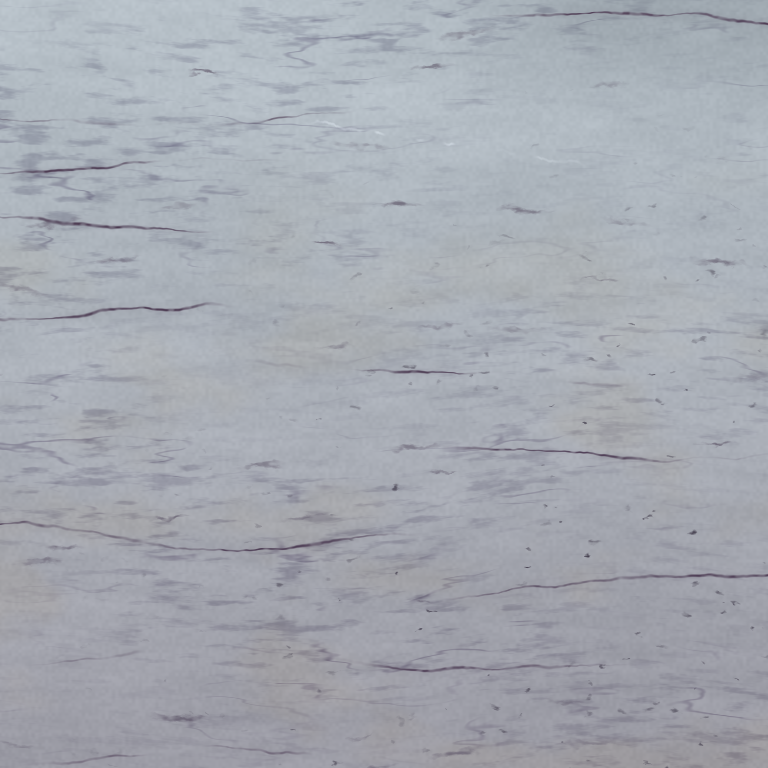
Give the GLSL for this texture, as a WebGL 1 fragment shader.

```glsl
precision highp float;
// Pale blue-grey marble, cooler at the top and mauve toward the bottom.
// Stretched fractal noise gives clouds, fine streaks and hairline cracks;
// loops add wandering veins, short ragged dashes and dark mineral specks.

uniform vec2 u_resolution;

float hash(vec2 p) {
  vec3 q = fract(vec3(p.xyx) * vec3(0.1031, 0.1030, 0.0973));
  q += dot(q, q.yzx + 33.33);
  return fract((q.x + q.y) * q.z);
}

float noise(vec2 p) {
  vec2 cell = floor(p), f = fract(p);
  f = f * f * (3.0 - 2.0 * f);
  return mix(mix(hash(cell), hash(cell + vec2(1.0, 0.0)), f.x),
             mix(hash(cell + vec2(0.0, 1.0)), hash(cell + 1.0), f.x), f.y);
}

float fbm(vec2 p) {
  float sum = 0.0, amplitude = 0.533;
  for (int i = 0; i < 4; i++) {
    sum += amplitude * noise(p);
    p = mat2(0.995, 0.1, -0.1, 0.995) * p * 2.03 + 17.3;
    amplitude *= 0.5;
  }
  return sum;
}

// Soft elliptical flecks, at most one per grid cell.
float flecks(vec2 p, vec2 grid, float chance, vec2 halfSize) {
  float ink = 0.0;
  vec2 home = floor(p * grid);
  for (int j = -1; j <= 1; j++) {
    for (int i = -1; i <= 1; i++) {
      vec2 cell = home + vec2(float(i), float(j));
      vec2 jitter = vec2(hash(cell + 41.0), hash(cell + 83.0)) - 0.5;
      vec2 d = p - (cell + 0.5 + 0.8 * jitter) / grid;
      d.y -= d.x * 0.4 * (hash(cell + 127.0) - 0.5);
      float size = mix(0.4, 1.0, hash(cell + 211.0));
      float shape = 1.0 - smoothstep(0.2, 1.3, length(d / (halfSize * size)));
      float strength = mix(0.3, 1.0, hash(cell + 307.0));
      ink = max(ink, shape * strength * step(hash(cell + 401.0), chance));
    }
  }
  return ink;
}

// Long, nearly level veins that swell, fade and break along their length.
float veins(vec2 p) {
  float ink = 0.0;
  for (int i = 0; i < 11; i++) {
    float id = float(i);
    float middle = hash(vec2(id, 5.0));
    float reach = mix(0.2, 0.5, hash(vec2(id, 9.0)));
    float height = (id + 0.2 + 0.6 * hash(vec2(id, 13.0))) / 11.0;
    height += 0.045 * (noise(vec2(p.x * 3.5, id * 7.0)) - 0.5);
    height += 0.012 * (fbm(vec2(p.x * 22.0, id * 11.0)) - 0.5);
    float swell = noise(vec2(p.x * 17.0, id * 19.0 + 3.0));
    float d = abs(p.y - height);
    float line = 1.0 - smoothstep(0.0002, 0.0014 + 0.0022 * swell, d);
    float halo = 0.12 * exp(-d * 200.0);
    float ends = 1.0 - smoothstep(0.6, 1.0, abs(p.x - middle) / reach);
    float fade = smoothstep(0.2, 0.75, fbm(vec2(p.x * 9.0, id * 23.0)));
    ink = max(ink, (line + halo) * ends * fade * 1.3);
  }
  return ink;
}

void main() {
  vec2 p = gl_FragCoord.xy / u_resolution;
  vec2 bent = p + vec2(0.0, 0.05 * (noise(p * vec2(2.5, 3.0)) - 0.5));

  // Ground: vertical light falloff, broad clouds, dim upper right corner
  vec3 color = mix(vec3(0.618, 0.618, 0.655), vec3(0.702, 0.740, 0.770),
                   smoothstep(-0.1, 1.0, p.y));
  color += 0.06 * (fbm(bent * vec2(2.5, 7.0) + 4.0) - 0.5);
  color += 0.05 * (fbm(bent * vec2(12.0, 45.0) + 31.0) - 0.5);
  color -= 0.08 * smoothstep(0.55, 0.0, length((p - 1.0) * vec2(0.9, 2.4)));

  // Warm beige stains
  float stain = smoothstep(0.55, 0.8, fbm(p * vec2(5.0, 9.0) + 57.0));
  color += stain * (1.0 - smoothstep(0.6, 0.85, p.y)) * vec3(0.0, -0.010, -0.030);

  // Fine mauve streaks and broken hairlines gathered in patches
  float patches = smoothstep(0.36, 0.66, fbm(bent * vec2(2.5, 6.0) + 73.0));
  float streak = smoothstep(0.52, 0.82, fbm(bent * vec2(24.0, 115.0) + 91.0));
  float crack = abs(fbm(bent * vec2(6.0, 30.0) + 139.0) - 0.5);
  float hairline = 1.0 - smoothstep(0.0, 0.035, crack);
  hairline *= smoothstep(0.48, 0.72, fbm(bent * vec2(13.0, 34.0) + 163.0));
  color -= streak * mix(0.2, 1.0, patches) * vec3(0.10, 0.11, 0.09);
  color -= hairline * mix(0.25, 1.0, patches) * vec3(0.12, 0.14, 0.11);

  // Dark marks: veins, ragged dashes, and specks thickest at lower right
  float rough = smoothstep(0.1, 0.75, noise(p * vec2(130.0, 260.0)));
  vec2 fray = vec2(fbm(p * vec2(50.0, 90.0)), fbm(p * vec2(60.0, 110.0) + 9.0)) - 0.5;
  vec2 ragged = bent + fray * vec2(0.030, 0.014);
  float dashes = flecks(ragged, vec2(8.0, 20.0), 0.17, vec2(0.038, 0.0048));
  float crowd = smoothstep(0.9, 0.2, length(p - vec2(0.85, 0.1)));
  float specks = flecks(ragged, vec2(40.0, 50.0), 0.15, vec2(0.0065, 0.0038));
  color = mix(color, vec3(0.37, 0.32, 0.40), 0.85 * veins(p) * mix(0.6, 1.0, rough));
  color = mix(color, vec3(0.39, 0.36, 0.43), 0.85 * dashes * mix(0.35, 1.0, rough));
  color = mix(color, vec3(0.27, 0.25, 0.31), specks * mix(0.4, 1.0, rough) * crowd);

  // One faint, broken pale scratch
  float scratch = abs(p.y - 0.835 + 0.16 * (p.x - 0.41) - 0.012 * fbm(p.xx * 40.0));
  float span = smoothstep(0.39, 0.43, p.x) * (1.0 - smoothstep(0.6, 0.85, p.x));
  float broken = smoothstep(0.35, 0.8, noise(vec2(p.x * 75.0, 2.0)));
  color += 0.09 * span * broken * (1.0 - smoothstep(0.0002, 0.0028, scratch));

  // Fine surface grain
  color += 0.030 * (noise(p * 230.0) - 0.5);
  gl_FragColor = vec4(color, 1.0);
}
```
